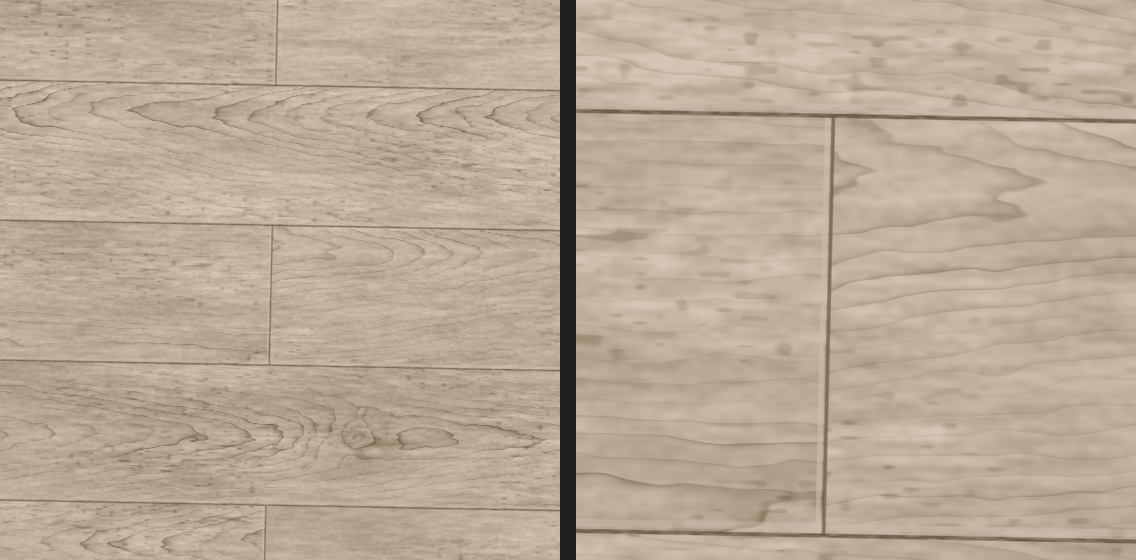
Left: the whole. Right: its middle third, enlarged.
Reproduce this texture procedurally as a Shadertoy shader.

```glsl
// Pale oak floor: long planks in a running bond, turned slightly clockwise.
// Nested hyperbolas form the cathedral grain; stretched value noise adds streaks,
// pores and stains, and one plank carries a knot that bends its rings.

float hash(vec2 p) {
    vec3 q = fract(vec3(p.xyx) * 0.1031);
    q += dot(q, q.yzx + 33.33);
    return fract((q.x + q.y) * q.z);
}

float noise(vec2 p) {
    vec2 cell = floor(p), f = fract(p);
    f = f * f * (3.0 - 2.0 * f);
    return mix(mix(hash(cell), hash(cell + vec2(1, 0)), f.x),
               mix(hash(cell + vec2(0, 1)), hash(cell + vec2(1, 1)), f.x), f.y);
}

float fbm(vec2 p) {
    float sum = 0.0, amp = 0.5;
    for (int i = 0; i < 4; i++) {
        sum += amp * noise(p);
        p = p * 2.03 + 17.1;
        amp *= 0.5;
    }
    return sum / 0.9375;
}

float line(float dist, float halfWidth, float pixel) {
    return 1.0 - smoothstep(halfWidth - pixel, halfWidth + pixel, abs(dist));
}

// Grain of each plank: centre height, arch tips per unit (sign = direction), strength
const vec3 FIGURE[8] = vec3[8](
    vec3(0.72, -14.0, 0.85), vec3(0.30, 0.8, 0.25),
    vec3(0.50, 10.0, 0.95),
    vec3(0.05, 0.7, 0.75), vec3(0.83, 13.0, 0.85),
    vec3(0.79, -13.0, 1.0),
    vec3(0.95, -1.2, 0.60), vec3(0.95, 0.8, 0.45));

// Dark late-wood edges of the growth rings
float growthRings(vec2 p, float d, vec3 figure, float bend) {
    float f = figure.y * p.x + 83.0 * (sqrt(d * d + 0.0009) - 0.03) + bend;
    f += 1.8 * (noise(p * vec2(5, 14)) - 0.5) + 0.5 * (noise(p * vec2(24, 65)) - 0.5);
    f += 0.22 * (noise(p * vec2(60, 190)) - 0.5);
    float phase = fract(f);
    float vein = 0.30 * pow(phase, 3.0) + 1.3 * pow(phase, 10.0);
    vein *= 1.0 - smoothstep(0.93, 1.0, phase);
    float fade = mix(0.35, 1.0, exp(-d * d / 0.0025));
    float patchy = 0.35 + 0.9 * noise(p * vec2(9, 40) + 5.0);
    return vein * fade * patchy * figure.z * (0.5 + 0.6 * hash(vec2(floor(f), 3.0)));
}

void mainImage(out vec4 fragColor, in vec2 fragCoord) {
    vec2 uv = fragCoord / iResolution.xy;
    float pixel = 1.0 / iResolution.y;

    // Plank layout: joints shift by half a plank on every other row
    float along = uv.x - 0.4725 - 0.0235 * uv.y;
    float across = (uv.y + 0.019 * uv.x - 0.107) / 0.25;
    float row = floor(across);
    float run = along / 1.2 + 0.5 * (1.0 - mod(row, 2.0));
    float piece = floor(run);
    int index = int(1.5 * (row + 1.0)) + int(piece) + 1;
    vec3 figure = FIGURE[clamp(index, 0, 7)];
    vec2 seed = vec2(row + 7.0, piece + 3.0);
    vec2 p = vec2(along, across * 0.25) + seed * vec2(3.7, 1.9);
    float d = (across - row - figure.x) * 0.25;

    // Knot, its side scar and the stain around them
    vec2 q = vec2(along - 0.152, d) + 0.012 * (vec2(noise(p * 45.0), noise(p * 45.0 + 9.0)) - 0.5);
    float inKnotRow = row == 0.0 ? 1.0 : 0.0;
    vec2 k = q / vec2(0.075, 0.036);
    float bend = 3.2 * exp(-dot(k, k)) * inKnotRow;
    vec2 core = q / vec2(0.019, 0.014);
    vec2 scar = (q - vec2(0.052, -0.012)) / vec2(0.035, 0.016);
    vec2 halo = (q - vec2(0.01, -0.02)) / vec2(0.10, 0.09);
    float stain = 0.40 * exp(-dot(core, core)) * (0.7 + 0.5 * cos(7.0 * length(core)));
    stain += 0.60 * exp(-dot(scar, scar)) * noise(p * vec2(30, 90));
    stain += 0.36 * exp(-dot(halo, halo)) * fbm(p * vec2(16, 26));

    // Wood shade: plank tone, blotches, long streaks
    float shade = 0.165 + 0.08 * (hash(seed) - 0.5);
    shade += 0.15 * (noise(p * vec2(2.5, 10) + 3.0) - 0.5);
    shade += 0.36 * (fbm(p * vec2(4, 15)) - 0.5);
    shade += 0.42 * (fbm(p * vec2(8, 80)) - 0.5);

    // Fine fibres and short dark pores, denser in patches
    float patches = smoothstep(0.25, 0.75, noise(p * vec2(5, 18) + 11.0));
    shade += (0.20 + 0.14 * patches) * (noise(p * vec2(42, 215)) - 0.5);
    shade += 0.16 * (noise(p * vec2(150, 250) + 7.0) - 0.5);
    shade += 0.36 * patches * smoothstep(0.70, 0.95, noise(p * vec2(80, 235) + 31.0));
    shade += 0.90 * growthRings(p, d, figure, bend) + stain * inKnotRow;
    shade += 0.06 * (0.5 - uv.x);
    vec3 color = mix(vec3(0.79, 0.73, 0.66), vec3(0.52, 0.44, 0.35), clamp(shade, -0.15, 1.1));

    // Seams: a dark groove beside a pale bevel
    float rowDist = (across - round(across)) * 0.25;
    float jointDist = (run - round(run)) * 1.2;
    vec3 bevel = vec3(0.80, 0.735, 0.675), groove = vec3(0.43, 0.35, 0.285);
    color = mix(color, bevel, 0.50 * line(rowDist - 0.005, 0.0022, pixel));
    color = mix(color, bevel, 0.65 * line(jointDist + 0.0035, 0.0015, pixel));
    color = mix(color, groove, 0.75 * line(jointDist, 0.0011, pixel));
    float wear = 0.60 + 0.40 * noise(vec2(along * 170.0, row));
    color = mix(color, groove, wear * line(rowDist, 0.0012, pixel));

    fragColor = vec4(color, 1.0);
}
```
